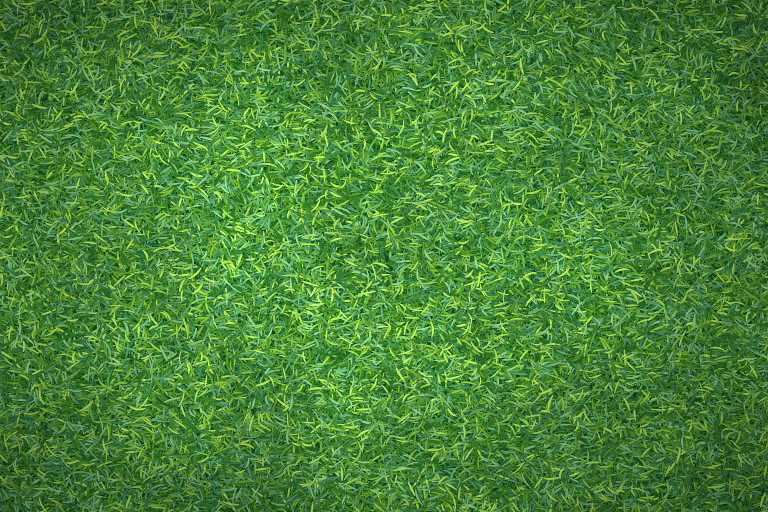
Write a Shadertoy shader that draws this texture.

```glsl
// Dense short turf seen from above: many layers of small curved blades,
// scattered one per jittered cell, painted from the shaded bottom to the lit top.
// Soft brightness patches and a vignette shade the whole lawn.

vec4 hash4(vec3 p) {
    vec4 q = fract(p.xyzx * vec4(0.1031, 0.1030, 0.0973, 0.1099));
    q += dot(q, q.wzxy + 33.33);
    return fract((q.xxyz + q.yzzw) * q.zywx);
}

float valueNoise(vec2 p) {
    vec2 cell = floor(p), f = fract(p);
    f = f * f * (3.0 - 2.0 * f);
    float low = mix(hash4(vec3(cell, 91.0)).x, hash4(vec3(cell + vec2(1, 0), 91.0)).x, f.x);
    float high = mix(hash4(vec3(cell + vec2(0, 1), 91.0)).x, hash4(vec3(cell + 1.0, 91.0)).x, f.x);
    return mix(low, high, f.y);
}

// Green ramp from deep shade to sunlit yellow-green.
vec3 leafGreen(float tone) {
    float t = tone * 4.0;
    vec3 c = mix(vec3(0.04, 0.23, 0.06), vec3(0.15, 0.40, 0.13), clamp(t, 0.0, 1.0));
    c = mix(c, vec3(0.23, 0.48, 0.13), clamp(t - 1.0, 0.0, 1.0));
    c = mix(c, vec3(0.37, 0.61, 0.16), clamp(t - 2.0, 0.0, 1.0));
    return mix(c, vec3(0.60, 0.80, 0.29), clamp(t - 3.0, 0.0, 1.0));
}

// Cooler blades, from teal shade to pale mint.
vec3 mintGreen(float tone) {
    return mix(vec3(0.09, 0.36, 0.20), vec3(0.46, 0.71, 0.46), tone);
}

void mainImage(out vec4 fragColor, in vec2 fragCoord) {
    vec2 uv = fragCoord / iResolution.xy;
    vec2 pos = fragCoord / iResolution.y;
    float pixel = 1.0 / iResolution.y;
    const float cellSize = 0.0185;
    const int layers = 14;

    vec3 color = vec3(0.06, 0.27, 0.12);

    for (int layer = 0; layer < layers; layer++) {
        float depth = float(layer) / float(layers - 1);
        vec2 grid = pos / cellSize + float(layer) * vec2(7.37, 3.61) + 20.0;
        vec2 home = floor(grid);

        for (int k = 0; k < 9; k++) {
            vec2 cell = home + vec2(k % 3, k / 3) - 1.0;
            vec4 place = hash4(vec3(cell, float(layer) + 0.5));
            vec4 look = hash4(vec3(cell, float(layer) + 40.5));

            // Blade frame: x runs along the blade, slightly favouring horizontal.
            float angle = 3.14159 * place.z - 0.15 * sin(6.28318 * place.z);
            vec2 axis = vec2(cos(angle), sin(angle));
            vec2 d = (grid - cell - place.xy) * cellSize;
            vec2 q = vec2(dot(d, axis), dot(d, vec2(-axis.y, axis.x)));

            // Curved, tapered blade.
            float halfLength = mix(0.009, 0.017, place.w);
            float along = q.x / halfLength;
            q.y -= (look.x - 0.5) * 0.008 * (along * along - 0.4);
            float halfWidth = mix(0.0014, 0.0023, look.y) * (1.0 - 0.5 * along * along);
            float dist = max(abs(q.y) - halfWidth, abs(q.x) - halfLength);

            // Contact shadow below, then the softly edged blade itself.
            float shadow = 1.0 - smoothstep(0.0, 0.0028, dist);
            color *= 1.0 - 0.15 * shadow;
            float soft = max(0.6 * pixel, 0.0012);
            float cover = 1.0 - smoothstep(-soft, soft, dist);
            float tone = clamp(look.z * 0.92 + 0.3 * depth - 0.10, 0.0, 1.0);
            vec3 blade = look.w < 0.36 ? mintGreen(tone) : leafGreen(tone);
            blade *= 1.0 + 0.08 * clamp(q.y / 0.002, -1.0, 1.0);
            color = mix(color, blade, cover);
        }
    }

    // Patchy light and darkened borders.
    float patches = 0.6 * valueNoise(pos * 6.0) + 0.4 * valueNoise(pos * 15.0 + 9.0);
    float radius = length((uv - vec2(0.47, 0.52)) * vec2(1.0, 0.92));
    float vignette = mix(1.24, 0.77, smoothstep(0.12, 0.74, radius));
    color *= vignette * (0.92 + 0.22 * patches);

    fragColor = vec4(clamp(color, 0.0, 1.0), 1.0);
}
```
